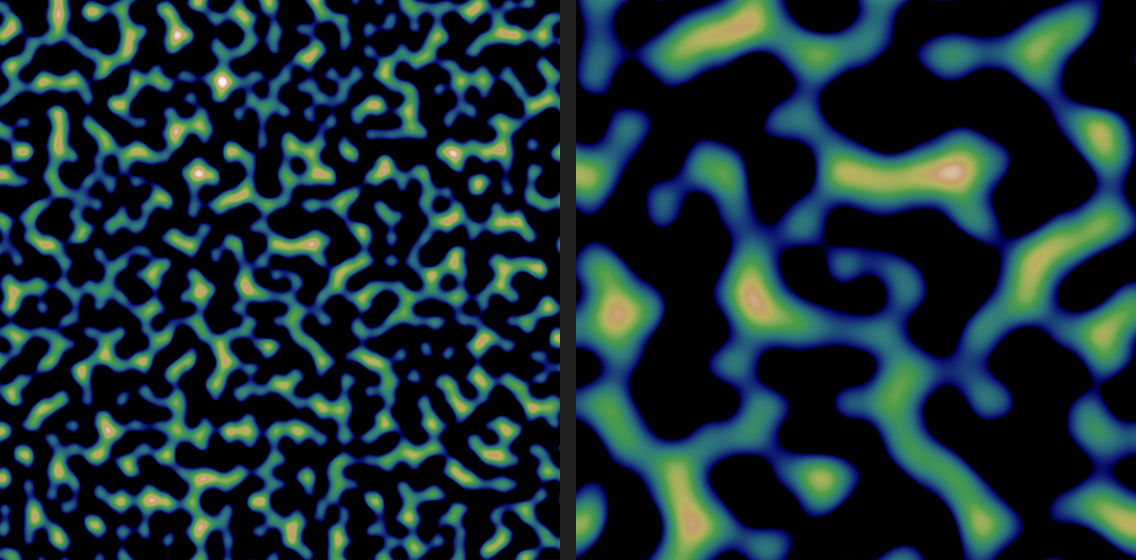
Left: the whole. Right: its middle third, enlarged.
Give the GLSL for this texture, as a WebGL 1 fragment shader.

```glsl
precision highp float;
// Glowing islands and bridges on black: one octave of gradient noise on a
// 24-cell lattice. The negative half stays black, the positive half runs
// through an earth-like ramp from navy over teal and green to pale sand.

uniform vec2 u_resolution;

// Pseudo-random unit vector for a lattice point
vec2 latticeGradient(vec2 cell) {
  vec3 p = fract(cell.xyx * vec3(0.1031, 0.1030, 0.0973));
  p += dot(p, p.yzx + 33.33);
  float angle = 6.28319 * fract((p.x + p.y) * p.z);
  return vec2(cos(angle), sin(angle));
}

// Contribution of one cell corner
float corner(vec2 cell, vec2 local, vec2 offset) {
  return dot(latticeGradient(cell + offset), local - offset);
}

// Gradient noise with quintic fade, about -0.65 to 0.65
float gradientNoise(vec2 p) {
  vec2 cell = floor(p);
  vec2 f = fract(p);
  vec2 fade = f * f * f * (f * (f * 6.0 - 15.0) + 10.0);
  float bottom = mix(corner(cell, f, vec2(0.0, 0.0)),
                     corner(cell, f, vec2(1.0, 0.0)), fade.x);
  float top = mix(corner(cell, f, vec2(0.0, 1.0)),
                  corner(cell, f, vec2(1.0, 1.0)), fade.x);
  return mix(bottom, top, fade.y);
}

// Linear progress of t from one ramp stop to the next
float between(float start, float end, float t) {
  return clamp((t - start) / (end - start), 0.0, 1.0);
}

// Height 0..1 to colour
vec3 earthRamp(float t) {
  vec3 color = mix(vec3(0.0), vec3(0.01, 0.01, 0.37), between(0.0, 0.05, t));
  color = mix(color, vec3(0.07, 0.14, 0.46), between(0.05, 0.12, t)); // navy
  color = mix(color, vec3(0.14, 0.37, 0.485), between(0.12, 0.24, t)); // blue
  color = mix(color, vec3(0.19, 0.49, 0.48), between(0.24, 0.34, t)); // teal
  color = mix(color, vec3(0.24, 0.57, 0.36), between(0.34, 0.44, t));
  color = mix(color, vec3(0.30, 0.61, 0.29), between(0.44, 0.52, t)); // green
  color = mix(color, vec3(0.52, 0.67, 0.34), between(0.52, 0.62, t));
  color = mix(color, vec3(0.72, 0.70, 0.37), between(0.62, 0.72, t)); // sand
  color = mix(color, vec3(0.77, 0.62, 0.43), between(0.72, 0.82, t));
  return mix(color, vec3(0.98, 0.95, 0.95), between(0.82, 1.0, t)); // peaks
}

void main() {
  vec2 uv = gl_FragCoord.xy / min(u_resolution.x, u_resolution.y);
  float height = 1.6 * gradientNoise(uv * 24.0 + 7.0);
  gl_FragColor = vec4(earthRamp(height), 1.0);
}
```
